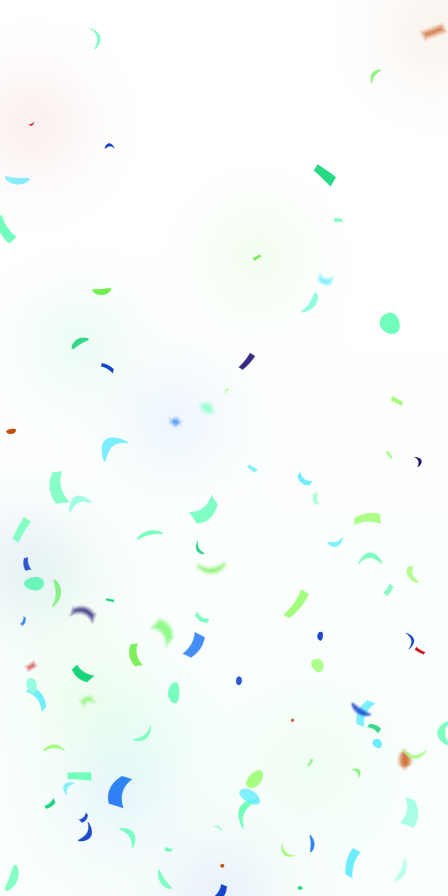
Give the GLSL for this background, as a Shadertoy shader.

```glsl
const int PIECES = 96;
const float MIN_HALF_LENGTH = 0.008;
const float MAX_HALF_LENGTH = 0.038;
const float RIBBON_SHARE = 0.45;
const float CRESCENT_SHARE = 0.33;   // the rest are ovals
const float BLUR_SHARE = 0.15;
const float BLUR_WIDTH = 0.011;
const float GLOW_SHARE = 0.16;
const float GLOW_RADIUS = 0.13;
const float GLOW_STRENGTH = 0.06;
const float COLOR_SKEW = 1.6;        // above 1 favours the first colours
const vec3 TOP_TINT = vec3(0.998, 1.0, 0.998);
const vec3 BOTTOM_TINT = vec3(0.972, 0.999, 0.988);

// Ordered from frequent pale tones to rare dark ones
const vec3 PALETTE[12] = vec3[12](
    vec3(0.43, 1.00, 0.73), vec3(0.48, 0.97, 0.45), vec3(0.58, 0.99, 0.88),
    vec3(0.42, 0.93, 1.00), vec3(0.63, 1.00, 0.47), vec3(0.38, 0.93, 0.22),
    vec3(0.04, 0.82, 0.45), vec3(0.12, 0.46, 0.96), vec3(0.03, 0.22, 0.78),
    vec3(0.78, 0.06, 0.08), vec3(0.76, 0.30, 0.04), vec3(0.09, 0.01, 0.42));

float hash(float piece, float channel) {
    return fract(sin(dot(vec2(piece, channel), vec2(12.9898, 78.233))) * 43758.5453);
}

mat2 rotation(float angle) {
    float c = cos(angle), s = sin(angle);
    return mat2(c, s, -s, c);
}

// Approximate distance to a strip bent along a parabola.
// taper 0 keeps square ends, taper 1 rounds them to points or ovals.
float bentStrip(vec2 p, float halfLength, float halfWidth, float bend, float taper, float wedge) {
    float t = p.x / halfLength;
    float inside = clamp(t, -1.0, 1.0);
    float offset = bend * halfLength * (inside * inside - 0.33);
    float profile = mix(1.0, sqrt(max(1.0 - inside * inside, 0.0)), taper);
    float width = halfWidth * profile * (1.0 + wedge * inside);
    float slope = 2.0 * bend * inside;
    float across = (abs(p.y - offset) - width) * inversesqrt(1.0 + slope * slope);
    return max(across, abs(p.x) - halfLength);
}

// Pieces thin out towards the top of the canvas
vec2 piecePosition(float id, float height) {
    float u = (id + hash(id, 1.0)) / float(PIECES);
    float x = fract(id * 0.618 + 0.5 * hash(id, 2.0));
    return vec2(x, height * (0.6 * u + 0.4 * pow(u, 8.0)));
}

float pieceDistance(vec2 p, float id, float darkness) {
    float kind = hash(id, 3.0);
    float halfLength = mix(MIN_HALF_LENGTH, MAX_HALF_LENGTH, hash(id, 4.0));
    halfLength *= mix(1.0, 0.7, darkness);
    float variation = hash(id, 5.0);
    float wedge = 0.7 * (hash(id, 6.0) - 0.5);
    p = rotation(6.2832 * hash(id, 7.0)) * p;

    if (kind < RIBBON_SHARE) {
        p.x += 0.5 * (hash(id, 8.0) - 0.5) * p.y;
        return bentStrip(p, halfLength, halfLength * mix(0.25, 0.45, variation),
                         0.45 * hash(id, 9.0), 0.0, wedge * 0.6);
    }
    if (kind < RIBBON_SHARE + CRESCENT_SHARE) {
        return bentStrip(p, halfLength, halfLength * mix(0.14, 0.34, variation),
                         mix(0.2, 0.75, hash(id, 9.0)), 0.9, wedge);
    }
    halfLength *= 0.7;
    return bentStrip(p, halfLength, halfLength * mix(0.5, 0.9, variation),
                     0.15 * hash(id, 9.0), 1.0, wedge * 0.5);
}

void mainImage(out vec4 fragColor, in vec2 fragCoord) {
    vec2 uv = fragCoord / iResolution.x;
    float height = iResolution.y / iResolution.x;
    float pixel = 1.0 / iResolution.x;

    vec3 color = mix(BOTTOM_TINT, TOP_TINT, smoothstep(0.0, 0.8, uv.y / height));

    for (int i = 0; i < PIECES; i++) {
        float id = float(i);
        vec2 p = uv - piecePosition(id, height);
        float tone = pow(hash(id, 10.0), COLOR_SKEW);
        vec3 paint = PALETTE[int(tone * 11.99)];

        // Faint halo of the same colour
        float glow = step(hash(id, 11.0), GLOW_SHARE) * GLOW_STRENGTH;
        color = mix(color, paint, glow * exp(-dot(p, p) / (GLOW_RADIUS * GLOW_RADIUS)));

        // Sharp or out-of-focus piece
        float blurred = step(hash(id, 12.0), BLUR_SHARE);
        float edge = max(0.8 * pixel, blurred * BLUR_WIDTH * mix(0.4, 1.0, hash(id, 13.0)));
        float opacity = mix(0.8, 1.0, hash(id, 14.0)) * mix(1.0, 0.85, blurred);
        float d = pieceDistance(p, id, smoothstep(0.5, 0.8, tone));
        color = mix(color, paint, opacity * (1.0 - smoothstep(-edge, edge, d)));
    }

    fragColor = vec4(color, 1.0);
}
```
